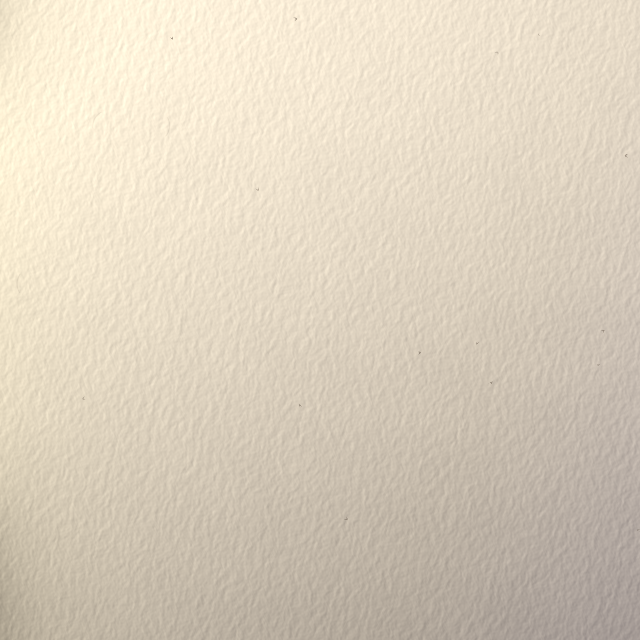
This texture is drawn by a WebGL 2 fragment shader. Its source:

```glsl
#version 300 es
precision highp float;
// Sheet of cream rough-grained paper under raking light from the upper left.
// A smooth light falloff picks the tone, gradient noise height is embossed into
// fine leaning grain, and a few hashed flecks and fibres are laid on top.

uniform vec2 u_resolution;
out vec4 fragColor;

const vec3  SHADE_COLOR = vec3(0.690, 0.650, 0.600);
const vec3  LIGHT_COLOR = vec3(0.980, 0.930, 0.846);
const vec3  FLECK_COLOR = vec3(0.40, 0.35, 0.30);
const float SHADE_TONE = 0.69;       // tones at which the two colours apply
const float LIGHT_TONE = 0.98;
const float PEAK_TONE = 1.045;       // brightness at the upper left
const float MAX_TONE = 1.01;
const float FALL_RIGHT = 0.14;
const float FALL_DOWN = 0.27;
const float EDGE_SHADE = 0.11;       // shading in the left corners
const vec2  LIGHT_DIR = vec2(-0.9, 0.44);
const float GRAIN_FREQ = 100.0;      // grains across the canvas
const float GRAIN_STRETCH = 0.60;
const float GRAIN_LEAN = 0.24;       // radians from vertical
const float RELIEF_REACH = 0.0018;
const float RELIEF = 0.064;
const float MOTTLE_FREQ = 13.0;
const float MOTTLE = 0.012;
const int   FLECKS = 15;
const int   FIBRES = 3;
const float TAU = 6.2831853;

vec2 hash2(vec2 p) {
    vec3 q = fract(p.xyx * vec3(0.1031, 0.1030, 0.0973));
    q += dot(q, q.yzx + 33.33);
    return fract((q.xx + q.yz) * q.zy);
}

float cornerSlope(vec2 cell, vec2 offset) {
    float angle = TAU * hash2(cell).x;
    return dot(vec2(cos(angle), sin(angle)), offset);
}

float gradientNoise(vec2 p) {
    vec2 i = floor(p), f = fract(p);
    vec2 w = f * f * f * (f * (f * 6.0 - 15.0) + 10.0);
    vec2 e = vec2(1.0, 0.0);
    float low  = mix(cornerSlope(i, f), cornerSlope(i + e, f - e), w.x);
    float high = mix(cornerSlope(i + e.yx, f - e.yx), cornerSlope(i + 1.0, f - 1.0), w.x);
    return mix(low, high, w.y);
}

// Paper height: three octaves stretched along the leaning grain.
float paperHeight(vec2 p) {
    vec2 along = vec2(sin(GRAIN_LEAN), cos(GRAIN_LEAN));
    vec2 across = vec2(along.y, -along.x);
    vec2 g = vec2(dot(p, across), dot(p, along) * GRAIN_STRETCH) * GRAIN_FREQ + 140.0;
    g.x += 0.5 * gradientNoise(g * 0.45 + 61.0);
    return gradientNoise(g)
         + 0.60 * gradientNoise(g * 1.93 + 17.3)
         + 0.34 * gradientNoise(g * 3.70 + 41.7);
}

float relief(vec2 p) {
    vec2 reach = LIGHT_DIR * RELIEF_REACH;
    return paperHeight(p - reach) - paperHeight(p + reach);
}

// Brightness of the flat sheet, dimmer to the right, below and in the left corners.
float lightTone(vec2 uv) {
    float tone = PEAK_TONE - FALL_RIGHT * uv.x - FALL_DOWN * pow(1.0 - uv.y, 1.4);
    float corner = smoothstep(0.22, 0.5, abs(uv.y - 0.55));
    return min(tone, MAX_TONE) - EDGE_SHADE * corner * exp(-uv.x / 0.05);
}

// Coverage of a short bent stroke with hashed place and direction.
float stroke(vec2 p, vec2 seed, float halfLength, float width, float bend, float pixel) {
    float angle = TAU * hash2(seed + 7.0).y;
    vec2 axis = vec2(cos(angle), sin(angle));
    vec2 d = p - hash2(seed);
    vec2 q = vec2(dot(d, axis), dot(d, vec2(-axis.y, axis.x)));
    q.y -= bend * q.x * q.x / halfLength;
    q.x -= clamp(q.x, -halfLength, halfLength);
    return 1.0 - smoothstep(width - 0.5 * pixel, width + pixel, length(q));
}

void main() {
    float side = min(u_resolution.x, u_resolution.y);
    float pixel = 1.0 / side;
    vec2 p = gl_FragCoord.xy / side;
    vec2 uv = gl_FragCoord.xy / u_resolution;

    // Light, soft mottling and embossed grain
    float tone = lightTone(uv) + MOTTLE * gradientNoise(p * MOTTLE_FREQ + 5.0);
    tone += RELIEF * relief(p);
    vec3 color = mix(SHADE_COLOR, LIGHT_COLOR, (tone - SHADE_TONE) / (LIGHT_TONE - SHADE_TONE));

    // Warm tint near the light, cool tint in the far corner
    color.b += 0.025 * (smoothstep(0.95, 1.4, uv.x + 0.4 * (1.0 - uv.y)) - exp(-uv.x / 0.2));

    // Dark flecks, mostly tiny
    for (int i = 0; i < FLECKS; i++) {
        vec2 seed = vec2(float(i) * 3.7 + 11.0, 29.0);
        vec2 h = hash2(seed + 53.0);
        float size = mix(0.0004, 0.0032, h.x * h.x * h.x);
        color = mix(color, FLECK_COLOR, mix(0.2, 0.7, h.y) * stroke(p, seed, size, 0.0007, 0.5, pixel));
    }

    // Faint curved fibres
    for (int i = 0; i < FIBRES; i++) {
        vec2 seed = vec2(float(i) * 5.3 + 83.0, 71.0);
        color = mix(color, FLECK_COLOR, 0.10 * stroke(p, seed, 0.014, 0.0005, 0.3, pixel));
    }

    fragColor = vec4(clamp(color, 0.0, 1.0), 1.0);
}
```
